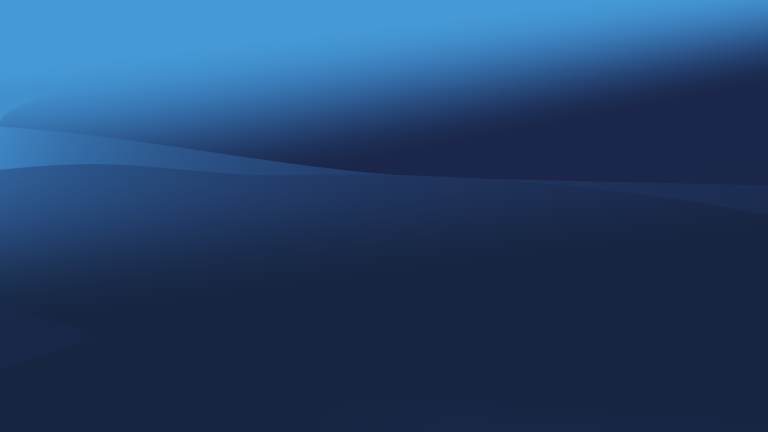
Give the GLSL for this background, as a WebGL 2 fragment shader.

```glsl
#version 300 es
precision highp float;

uniform vec2 u_resolution;
out vec4 fragColor;

// Maps a light level to the navy-to-sky ramp.
vec3 ramp(vec3 navy, float light) {
    vec3 color = mix(navy, vec3(0.27, 0.60, 0.84), light);
    color.b += 0.12 * light * (1.0 - light);
    return color;
}

// Antialiased coverage of the area below a curve; depth grows downward.
float below(float depth, float curve) {
    float soft = 0.8 / u_resolution.y;
    return smoothstep(-soft, soft, depth - curve);
}

float ribbonTop(float x) {
    return 0.291 + 0.098 * smoothstep(-0.06, 0.6, x) + 0.04 * x;
}

float ribbonBottom(float x) {
    float leftWave = 0.393 - 0.013 * cos(13.0 * (x - 0.12));
    float rightSweep = 0.404 + 0.31 * (x - 0.45) * (x - 0.45);
    return x < 0.365 ? leftWave : rightSweep;
}

// Slanted sky glow with a brighter corner above a small arc.
float skyLight(float x, float depth) {
    float d = depth - (0.30 - 0.2 * x);
    float light = 1.0 - smoothstep(-0.15, mix(0.25, 0.10, x), d);
    float arc = 0.29 - 0.062 * sqrt(x / 0.06);
    float corner = 1.0 - smoothstep(arc - 0.012, arc + 0.004, depth);
    corner *= 1.0 - smoothstep(0.03, 0.10, x);
    return mix(light, max(light, 0.92), corner);
}

void main() {
    vec2 uv = gl_FragCoord.xy / u_resolution;
    float x = uv.x;
    float depth = 1.0 - uv.y;

    // Base navy, turning cooler toward the lower half.
    vec3 violet = vec3(0.102, 0.152, 0.29);
    vec3 navy = mix(violet, vec3(0.09, 0.145, 0.255),
                    smoothstep(0.42, 0.62, depth + 0.1 * (x - 0.5)));

    // Faint wedge at the left and swell at the lower right.
    float wedge = below(depth, 0.706 + 0.53 * x)
                * (1.0 - below(depth, 0.856 - 0.65 * x + 0.8 * x * x));
    wedge *= 1.0 - smoothstep(0.08, 0.16, x);
    float swell = smoothstep(0.0, 0.09, depth - 0.82 - 0.13 * x)
                * smoothstep(0.3, 0.65, x);
    navy = mix(navy, violet, 0.65 * max(wedge, swell));

    // Light levels of the sky, the ribbon and the slope beneath it.
    float ribbonLight = 0.83 * exp(-3.2 * x) + 0.025;
    ribbonLight *= 1.0 - 0.8 * (depth - ribbonTop(x));
    float slopeLight = 0.52 * exp(-2.4 * x)
                     * (1.0 - smoothstep(0.36, 0.77 - 0.22 * x, depth));

    float light = mix(skyLight(x, depth), ribbonLight, below(depth, ribbonTop(x)));
    light = mix(light, slopeLight, below(depth, ribbonBottom(x)));

    fragColor = vec4(ramp(navy, light), 1.0);
}
```
